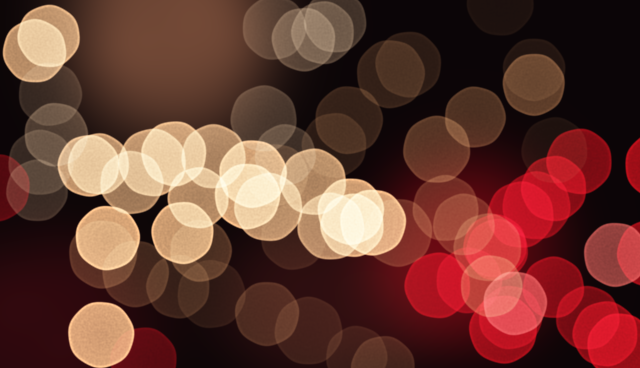
This background is drawn by a Shadertoy shader. Its source:

```glsl
// Night bokeh: overlapping cream, brown and red light discs over dark, hazy ground.
#define DISC_RADIUS 0.090
#define EDGE_SOFTNESS 0.0028
#define RIM_GLOW 0.20
#define GRAIN_SCALE 150.0
#define GRAIN_AMOUNT 0.10
#define NIGHT vec3(0.045, 0.020, 0.026)
#define CREAM vec3(0.84, 0.64, 0.45)
#define BROWN vec3(0.36, 0.24, 0.15)
#define SMOKE vec3(0.27, 0.22, 0.17)
#define RED vec3(0.60, 0.035, 0.065)
#define ROSE vec3(0.58, 0.25, 0.23)

vec2 hash2(vec2 p) {
    vec2 q = vec2(dot(p, vec2(127.1, 311.7)), dot(p, vec2(269.5, 183.3)));
    return fract(sin(q) * 43758.5);
}

float cornerSlope(vec2 cell, vec2 corner, vec2 f) {
    return dot(hash2(cell + corner) * 2.0 - 1.0, f - corner);
}

float gradientNoise(vec2 p) {
    vec2 cell = floor(p), f = fract(p);
    vec2 u = f * f * f * (f * (f * 6.0 - 15.0) + 10.0);
    vec2 e = vec2(0.0, 1.0);
    return mix(mix(cornerSlope(cell, e.xx, f), cornerSlope(cell, e.yx, f), u.x),
               mix(cornerSlope(cell, e.xy, f), cornerSlope(cell, e.yy, f), u.x), u.y);
}

vec3 screenBlend(vec3 base, vec3 added) {
    return 1.0 - (1.0 - base) * (1.0 - clamp(added, 0.0, 1.0));
}

// Soft-cornered patch of out-of-focus glow
float haze(vec2 p, vec2 center, vec2 size) {
    vec2 q = (p - center) / size;
    float d = dot(q, q);
    return exp(-d * (0.5 + 0.5 * d));
}

// Lens disc: slightly uneven outline, bright rim and faint inner rings
float lensDisc(vec2 p, float radius, float turn) {
    float angle = atan(p.y, p.x + 1e-5);
    float r = length(p) / (1.0 + 0.010 * cos(7.0 * angle + turn));
    float d = r - radius;
    float soft = max(EDGE_SOFTNESS, 0.8 / iResolution.y);
    float fill = 1.0 - smoothstep(-soft, soft, d);
    float rim = exp(-pow((d + 1.3 * soft) / (1.2 * soft), 2.0));
    float rings = 0.012 * sin(r * 330.0);
    return fill * (0.91 + 0.08 * r / radius + rings + RIM_GLOW * rim);
}

// Row of jittered discs strung from one point to another
void addDiscs(inout vec3 light, vec2 p, vec2 from, vec2 to, vec2 spread,
              int count, vec3 tint, float dimmest, float grain, float seed) {
    for (int i = 0; i < count; i++) {
        vec2 rnd = hash2(vec2(float(i) + 1.0, seed));
        vec2 look = hash2(vec2(seed + 7.0, float(i) + 3.0));
        float t = float(i) / float(max(count - 1, 1));
        vec2 center = mix(from, to, t) + (rnd - 0.5) * spread;
        float radius = DISC_RADIUS * mix(0.92, 1.03, look.x);
        float glow = lensDisc(p - center, radius, look.y * 6.28);
        glow *= mix(dimmest, 1.05, look.y) * (1.0 + grain);
        light = screenBlend(light, tint * glow);
    }
}

void mainImage(out vec4 fragColor, in vec2 fragCoord) {
    vec2 p = fragCoord / iResolution.y;
    float grain = GRAIN_AMOUNT * gradientNoise(p * GRAIN_SCALE);

    // Ground and wide glows
    float mist = 1.0 + 0.25 * gradientNoise(p * 4.0);
    vec3 light = NIGHT;
    light += vec3(0.41, 0.27, 0.19) * haze(p, vec2(0.46, 0.93), vec2(0.29, 0.33)) * mist;
    light += vec3(0.36, 0.01, 0.04) * haze(p, vec2(1.27, 0.32), vec2(0.25, 0.26)) * mist;
    light += vec3(0.16, 0.015, 0.03) * haze(p, vec2(0.12, 0.12), vec2(0.30, 0.24)) * mist;
    light += vec3(0.15, 0.04, 0.04) * haze(p, vec2(0.90, 0.18), vec2(0.30, 0.22)) * mist;

    // Faint distant discs
    addDiscs(light, p, vec2(0.36, 0.20), vec2(1.06, 0.06), vec2(0.06, 0.12), 7, BROWN * 0.62, 0.4, grain, 1.0);
    addDiscs(light, p, vec2(0.78, 0.55), vec2(1.10, 0.86), vec2(0.10, 0.12), 5, BROWN * 0.48, 0.35, grain, 2.0);
    addDiscs(light, p, vec2(0.27, 0.29), vec2(1.08, 0.37), vec2(0.04), 4, BROWN * 0.7, 0.5, grain, 3.0);
    addDiscs(light, p, vec2(1.34, 0.99), vec2(1.52, 0.62), vec2(0.06), 3, BROWN * 0.3, 0.5, grain, 4.0);

    // Smoky discs, left and top
    addDiscs(light, p, vec2(0.12, 0.46), vec2(0.16, 0.74), vec2(0.05), 4, SMOKE, 0.6, grain, 5.0);
    addDiscs(light, p, vec2(0.77, 0.89), vec2(0.93, 0.91), vec2(0.05, 0.07), 4, SMOKE * 1.15, 0.6, grain, 6.0);
    addDiscs(light, p, vec2(0.72, 0.69), vec2(0.78, 0.57), vec2(0.03), 2, SMOKE, 0.7, grain, 7.0);

    // Red lights, lower right, with strays on the left edge
    addDiscs(light, p, vec2(1.19, 0.17), vec2(1.72, 0.12), vec2(0.08, 0.16), 8, RED, 0.65, grain, 8.0);
    addDiscs(light, p, vec2(1.34, 0.30), vec2(1.57, 0.56), vec2(0.09, 0.07), 6, RED, 0.6, grain, 9.0);
    addDiscs(light, p, vec2(1.78, 0.56), vec2(1.76, 0.30), vec2(0.03), 2, RED, 0.8, grain, 10.0);
    addDiscs(light, p, vec2(0.00, 0.48), vec2(0.38, 0.03), vec2(0.03), 2, RED * 0.55, 0.7, grain, 11.0);
    addDiscs(light, p, vec2(1.40, 0.17), vec2(1.66, 0.30), vec2(0.03), 2, ROSE, 0.7, grain, 12.0);

    // Brown discs over the reds
    addDiscs(light, p, vec2(1.19, 0.58), vec2(1.43, 0.79), vec2(0.05), 3, BROWN, 0.75, grain, 13.0);
    addDiscs(light, p, vec2(1.23, 0.45), vec2(1.34, 0.24), vec2(0.06), 4, BROWN * 0.9, 0.6, grain, 14.0);

    // Bright cream chain and its outliers
    addDiscs(light, p, vec2(0.22, 0.61), vec2(1.00, 0.375), vec2(0.07, 0.16), 14, CREAM, 0.72, grain, 15.0);
    addDiscs(light, p, vec2(0.29, 0.35), vec2(0.27, 0.09), vec2(0.02), 2, CREAM, 0.85, grain, 16.0);
    addDiscs(light, p, vec2(0.10, 0.86), vec2(0.13, 0.90), vec2(0.03), 2, CREAM, 0.8, grain, 17.0);
    addDiscs(light, p, vec2(0.49, 0.36), vec2(0.96, 0.38), vec2(0.02), 2, CREAM, 0.85, grain, 18.0);

    fragColor = vec4(clamp(light, 0.0, 1.0), 1.0);
}
```
